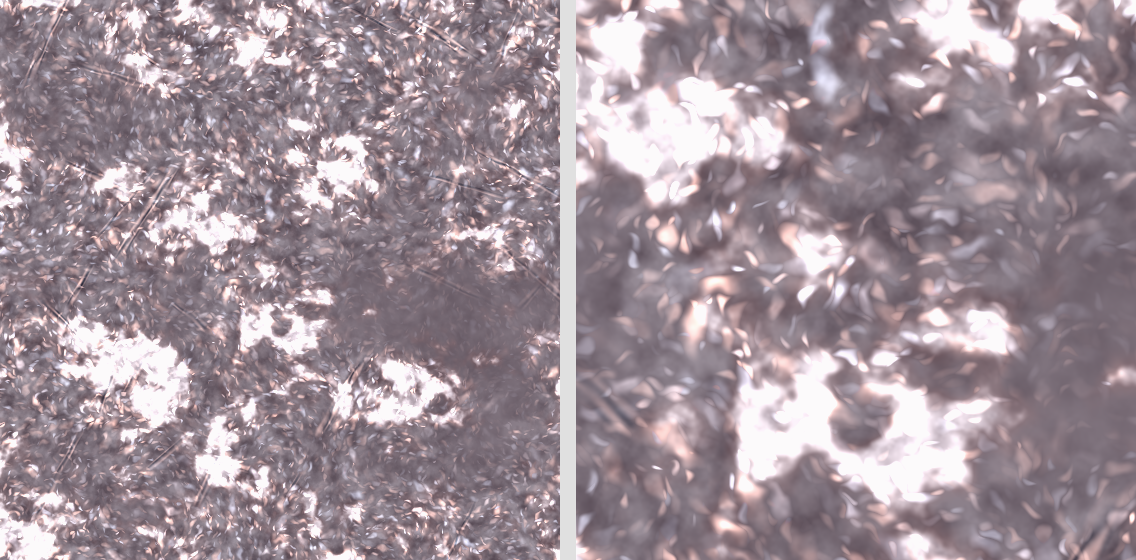
Left: the whole. Right: its middle third, enlarged.
Write a three.js fragment shader that draws this texture.

```glsl
// Draws a micrograph of a rough mineral surface: mauve grains, bright crystal clumps and needles.
varying vec2 vUv;

const vec3 SHADOW = vec3(0.34, 0.29, 0.33);
const vec3 STONE = vec3(0.61, 0.57, 0.61);
const vec3 HAZE = vec3(0.43, 0.38, 0.42);
const vec3 WARM_GLINT = vec3(1.0, 0.77, 0.67);
const vec3 COOL_GLINT = vec3(0.86, 0.94, 1.04);
const vec3 WHITE_GLOW = vec3(1.0, 0.98, 0.98);
const vec3 WHITE_LIMIT = vec3(0.99, 0.98, 0.985);
const vec3 WARM_FRINGE = vec3(0.06, 0.015, 0.0);
const int NEEDLES = 26;

float hash(vec2 p) {
  vec3 q = fract(p.xyx * 0.1031);
  q += dot(q, q.yzx + 33.33);
  return fract((q.x + q.y) * q.z);
}

vec2 hash2(vec2 p) {
  return vec2(hash(p), hash(p + 71.7));
}

mat2 rotation(float angle) {
  float c = cos(angle), s = sin(angle);
  return mat2(c, -s, s, c);
}

float noise(vec2 p) {
  vec2 i = floor(p), f = fract(p);
  f = f * f * (3.0 - 2.0 * f);
  return mix(mix(hash(i), hash(i + vec2(1.0, 0.0)), f.x),
             mix(hash(i + vec2(0.0, 1.0)), hash(i + 1.0), f.x), f.y);
}

float fbm(vec2 p) {
  float sum = 0.0, weight = 0.53;
  for (int i = 0; i < 4; i++) {
    sum += weight * noise(p);
    p = rotation(0.6) * p * 1.9 + 17.3;
    weight *= 0.5;
  }
  return sum;
}

// Soft elliptical spot and soft line segment
float blob(vec2 p, vec2 centre, vec2 radius) {
  vec2 d = (p - centre) / radius;
  return exp(-dot(d, d));
}

float seam(vec2 p, vec2 a, vec2 b, float width) {
  vec2 d = b - a;
  float along = clamp(dot(p - a, d) / dot(d, d), 0.0, 1.0);
  float dist = length(p - a - d * along) / width;
  return exp(-dist * dist);
}

// Curved, tinted flakes that share a drifting direction
vec3 flakes(vec2 p, float scale, float seed) {
  vec2 grid = p * scale;
  vec3 light = vec3(0.0);
  for (int y = -1; y <= 1; y++) {
    for (int x = -1; x <= 1; x++) {
      vec2 id = floor(grid) + vec2(float(x), float(y));
      vec2 key = id + seed;
      vec2 centre = id + hash2(key);
      float angle = 7.0 * noise(centre / scale * 9.0) + 1.2 * hash(key + 5.1);
      vec2 d = rotation(angle) * (grid - centre);
      d.y += (hash(key + 9.4) - 0.5) * 1.2 * d.x * d.x;
      float size = length(d / mix(vec2(0.4, 0.2), vec2(0.85, 0.36), hash(key + 2.7)));
      float bright = hash(key + 13.9);
      float shape = 1.0 - smoothstep(0.2, 1.0, size);
      vec3 tint = mix(WARM_GLINT, COOL_GLINT, smoothstep(0.3, 0.9, hash(key + 21.3)));
      light = max(light, tint * shape * bright * bright);
    }
  }
  return light;
}

// Striated needle bundles with faint gaps
float needles(vec2 p) {
  float sum = 0.0;
  for (int i = 0; i < NEEDLES; i++) {
    vec2 key = vec2(float(i) * 3.7, 41.0);
    float tilt = hash(key + 1.0) < 0.55 ? 0.95 : -0.55;
    vec2 d = rotation(tilt + 0.6 * (hash(key + 2.0) - 0.5)) * (p - hash2(key));
    float reach = mix(0.03, 0.12, hash(key + 3.0));
    float width = mix(0.004, 0.013, hash(key + 4.0));
    float body = (1.0 - smoothstep(0.5, 1.0, abs(d.x) / reach))
               * (1.0 - smoothstep(0.4, 1.0, abs(d.y) / width));
    float ridge = 0.25 + 0.75 * cos(d.y * 640.0 + 5.0 * noise(d * vec2(30.0, 110.0) + key));
    sum += body * ridge * noise(d * vec2(60.0, 150.0) + key);
  }
  return sum;
}

void main() {
  vec2 p = vUv;

  // Out-of-focus hollow around a lit island
  float hollow = blob(p, vec2(0.74, 0.36), vec2(0.24, 0.19))
               - 1.4 * blob(p, vec2(0.70, 0.31), vec2(0.12, 0.07));
  float haze = clamp(1.2 * hollow + 0.5 * smoothstep(0.55, 0.75, fbm(p * 6.0 + 3.0)), 0.0, 0.82);

  // Ragged clumps, gathered along two seams
  float veins = max(seam(p, vec2(0.16, 0.38), vec2(0.54, 0.09), 0.06),
                    0.8 * seam(p, vec2(0.0, 0.74), vec2(0.42, 0.57), 0.05));
  float patches = 0.5 * fbm(p * 11.0 + 11.0) + 0.5 * fbm(p * 36.0);
  float clump = patches + 0.19 * veins - 0.10 * haze;
  float lit = smoothstep(0.43, 0.66, clump);
  float glow = smoothstep(0.56, 0.69, clump);

  // Grain, roughened flakes, needles and overexposed cores
  float grain = clamp(0.53 + 1.7 * (fbm(p * 62.0 + 5.0) - 0.5), 0.0, 1.0);
  vec2 warp = vec2(noise(p * 120.0), noise(p * 120.0 + 51.0)) - 0.5;
  vec2 rough = p + 0.006 * warp;
  vec3 glints = max(flakes(rough, 36.0, 3.0),
                    max(flakes(rough, 60.0, 37.0), flakes(rough, 88.0, 83.0)));
  glints *= 0.5 + noise(rough * 140.0 + 9.0);
  vec3 color = mix(SHADOW, STONE, grain);
  color += glints * (0.41 + 0.72 * lit);
  color += WARM_GLINT * 0.5 * needles(p);
  color = mix(color, HAZE + 0.16 * (fbm(p * 14.0) - 0.45), haze * (1.0 - 0.7 * glow));
  color += WHITE_GLOW * glow * (0.36 + 0.36 * grain) + WARM_FRINGE * lit * (1.0 - glow);
  gl_FragColor = vec4(clamp(color, vec3(0.0), WHITE_LIMIT), 1.0);
}
```
